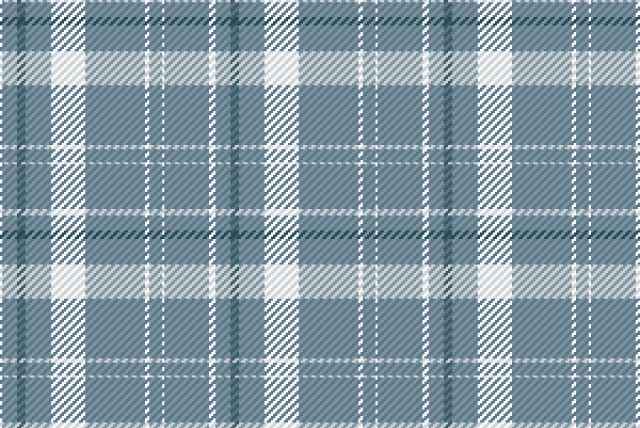
This pattern is drawn by a Shadertoy shader. Its source:

```glsl
#define REPEATS 3.0        // setts across the canvas width
#define THREADS 100.0      // threads in one sett
#define SETT_START 2.0     // threads of the sett hidden before the corner
#define SAMPLES 4          // antialiasing samples per axis
#define WARP_BASE vec3(0.48, 0.58, 0.63)
#define WARP_DARK vec3(0.21, 0.36, 0.39)
#define WARP_WHITE vec3(0.97, 0.98, 0.98)
#define WEFT_BASE vec3(0.37, 0.46, 0.52)
#define WEFT_DARK vec3(0.14, 0.28, 0.32)
#define WEFT_WHITE vec3(0.81, 0.82, 0.83)

// 1 when the thread index lies in a stripe of the given first thread and count
float stripe(float thread, float first, float count) {
    return step(first - 0.5, thread) * step(thread, first + count - 0.5);
}

// Colour of one thread in the sett, shared by warp and weft
vec3 settColor(float thread, vec3 base, vec3 dark, vec3 white) {
    float t = mod(thread + SETT_START, THREADS);
    float whiteMask = stripe(t, 0.0, 3.0)
                    + stripe(t, 26.0, 16.0)
                    + stripe(t, 70.0, 2.0)
                    + stripe(t, 78.0, 1.0);
    vec3 color = mix(base, dark, stripe(t, 10.0, 4.0));
    return mix(color, white, whiteMask);
}

// Two-over-two twill: the upper thread steps along rising diagonals
vec3 weave(vec2 position) {
    vec2 thread = floor(position);
    vec3 warp = settColor(thread.x, WARP_BASE, WARP_DARK, WARP_WHITE);
    vec3 weft = settColor(thread.y, WEFT_BASE, WEFT_DARK, WEFT_WHITE);
    float warpOnTop = step(mod(thread.x + thread.y, 4.0), 1.5);
    return mix(weft, warp, warpOnTop);
}

void mainImage(out vec4 fragColor, in vec2 fragCoord) {
    // Threads are counted from the top left corner
    float threadsPerPixel = REPEATS * THREADS / iResolution.x;
    vec2 fromTop = vec2(fragCoord.x, iResolution.y - fragCoord.y);

    // Average over the pixel area to smooth thread edges
    vec3 color = vec3(0.0);
    for (int y = 0; y < SAMPLES; y++) {
        for (int x = 0; x < SAMPLES; x++) {
            vec2 offset = (vec2(x, y) + 0.5) / float(SAMPLES) - 0.5;
            color += weave((fromTop + offset) * threadsPerPixel);
        }
    }
    fragColor = vec4(color / float(SAMPLES * SAMPLES), 1.0);
}
```
